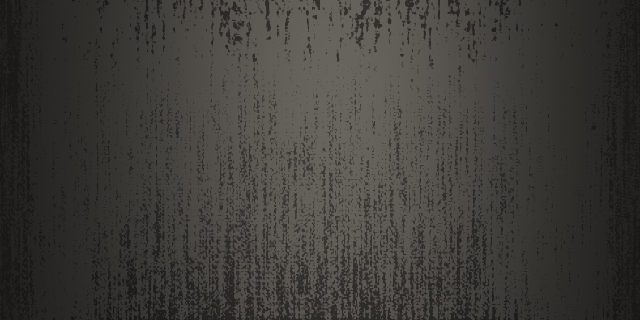
A WebGL 2 fragment shader for this background:

```glsl
#version 300 es
precision highp float;
// Worn dark metal: a warm grey sheen that fades to near black at both sides,
// under fine vertical scratches and specks. The scratches are stretched value
// noise, cut by a threshold that falls towards the top, bottom and side edges.

uniform vec2 u_resolution;
out vec4 outColor;

const vec3 TINT = vec3(1.02, 0.99, 0.925);    // warm grey
const vec2 SHEEN_CENTER = vec2(0.53, 0.68);
const float SHEEN_LEFT = 0.355;               // falloff widths of the sheen
const float SHEEN_RIGHT = 0.32;
const float EDGE_LUMA = 0.098;
const float SHEEN_LUMA = 0.302;
const float VERTICAL_FADE = 0.42;
const float FINE_SHADE = 0.58;                // brightness kept inside a mark
const float COARSE_SHADE = 0.50;
const float SIDE_SHADE = 0.74;
const float CLEAN_THRESHOLD = 0.77;           // higher means fewer marks
const float MIDDLE_WEAR = 0.10;
const float BOTTOM_WEAR = 0.17;
const float TOP_WEAR = 0.17;
const float SIDE_WEAR = 0.30;
const float FINE_SOFTNESS = 0.13;
const float COARSE_SOFTNESS = 0.075;
const vec2 STREAK_CELLS = vec2(400.0, 8.0);   // noise cells across the canvas
const vec2 SPECK_CELLS = vec2(490.0, 205.0);
const vec2 DAB_CELLS = vec2(230.0, 55.0);
const vec2 DRIP_CELLS = vec2(235.0, 11.0);
const vec2 CHIP_CELLS = vec2(265.0, 75.0);

float hash(vec2 p) {
    return fract(sin(dot(p, vec2(127.1, 311.7))) * 43758.5453);
}

float valueNoise(vec2 p) {
    vec2 cell = floor(p);
    vec2 f = fract(p);
    f = f * f * (3.0 - 2.0 * f);
    float low = mix(hash(cell), hash(cell + vec2(1.0, 0.0)), f.x);
    float high = mix(hash(cell + vec2(0.0, 1.0)), hash(cell + vec2(1.0, 1.0)), f.x);
    return mix(low, high, f.y);
}

// Thin streaks broken up by specks, around 0.5
float fineScratches(vec2 uv) {
    return 0.38 * valueNoise(uv * STREAK_CELLS)
         + 0.14 * valueNoise(uv * DAB_CELLS + 17.0)
         + 0.48 * valueNoise(uv * SPECK_CELLS + 53.0);
}

// Wider drips and chips, around 0.5
float coarseScratches(vec2 uv) {
    return 0.40 * valueNoise(uv * DRIP_CELLS + 29.0)
         + 0.40 * valueNoise(uv * CHIP_CELLS + 71.0)
         + 0.20 * valueNoise(uv * SPECK_CELLS + 53.0);
}

float sheen(vec2 uv) {
    vec2 d = uv - SHEEN_CENTER;
    float side = d.x / (d.x < 0.0 ? SHEEN_LEFT : SHEEN_RIGHT);
    return EDGE_LUMA + SHEEN_LUMA * exp(-side * side) * (1.0 - VERTICAL_FADE * d.y * d.y);
}

// How far the mark threshold is lowered at each place
float wear(vec2 uv, float sides) {
    float center = smoothstep(0.06, 0.26, uv.x) * (1.0 - smoothstep(0.70, 0.90, uv.x));
    float bottom = BOTTOM_WEAR * (1.0 - smoothstep(0.0, 0.60, uv.y));
    float top = TOP_WEAR * smoothstep(0.68, 1.0, uv.y);
    float middle = MIDDLE_WEAR * (1.0 - smoothstep(0.5, 0.9, uv.y));
    float rim = 0.12 * (1.0 - smoothstep(0.0, 0.015, uv.y));
    return max(center * (bottom + top + middle + rim), SIDE_WEAR * sides);
}

void main() {
    vec2 uv = gl_FragCoord.xy / u_resolution;
    float sides = 1.0 - smoothstep(0.01, 0.09, min(uv.x, 1.0 - uv.x));

    // Marks grow coarser near the top
    float coarse = smoothstep(0.66, 0.88, uv.y) * (1.0 - sides);
    float field = mix(fineScratches(uv), coarseScratches(uv), coarse);
    float softness = mix(FINE_SOFTNESS, COARSE_SOFTNESS, coarse);

    // Broad patches keep the wear uneven
    float patches = 0.05 * (valueNoise(uv * vec2(18.0, 4.0)) - 0.5);
    float threshold = CLEAN_THRESHOLD - wear(uv, sides) + patches;
    float mark = smoothstep(threshold - softness, threshold + softness, field);

    // Marks are deepest at the top and bottom, faint at the sides
    float depth = max(coarse, 1.0 - smoothstep(0.0, 0.4, uv.y));
    float shade = mix(mix(FINE_SHADE, COARSE_SHADE, depth), SIDE_SHADE, sides);
    outColor = vec4(TINT * sheen(uv) * mix(1.0, shade, mark), 1.0);
}
```
